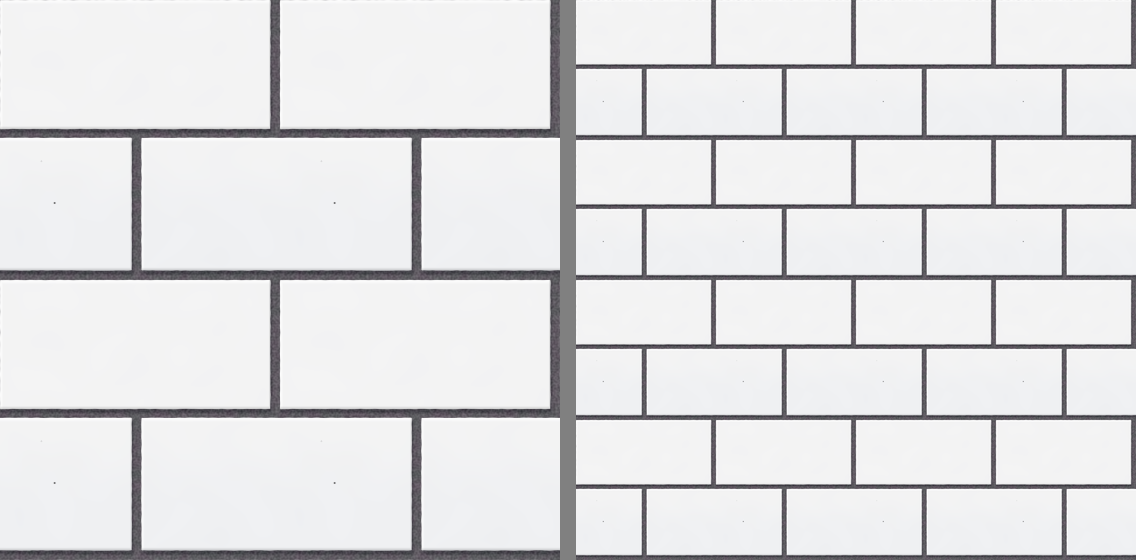
Left, the tile; right, the same tile 2 across and 2 down.
Write a Shadertoy shader that draws this pattern.

```glsl
#define REPEATS 2.0
#define HALF_WIDTH 0.483
#define UPPER_HALF_HEIGHT 0.2305
#define LOWER_HALF_HEIGHT 0.237
#define CORNER_RADIUS 0.004
#define EDGE_WOBBLE 0.0016
#define GRAIN_CELLS 120.0
#define SHADOW_SHIFT vec2(0.004, 0.013)
#define UPPER_GLAZE vec3(0.953, 0.953, 0.954)
#define LOWER_GLAZE vec3(0.938, 0.942, 0.950)
#define GROUT_COLOR vec3(0.370, 0.355, 0.380)
#define SHADOW_COLOR vec3(0.265, 0.257, 0.285)

vec2 gradientAt(vec2 corner, float period) {
    corner = mod(corner, period);
    float angle = 6.2832 * fract(sin(dot(corner, vec2(127.1, 311.7))) * 43758.5);
    return vec2(cos(angle), sin(angle));
}

// Gradient noise that wraps after a whole number of cells
float gradientNoise(vec2 p, float period) {
    p *= period;
    vec2 i = floor(p), f = p - i;
    vec2 u = f * f * f * (f * (f * 6.0 - 15.0) + 10.0);
    vec2 e = vec2(0.0, 1.0);
    float a = dot(gradientAt(i, period), f);
    float b = dot(gradientAt(i + e.yx, period), f - e.yx);
    float c = dot(gradientAt(i + e.xy, period), f - e.xy);
    float d = dot(gradientAt(i + e.yy, period), f - e.yy);
    return mix(mix(a, b, u.x), mix(c, d, u.x), u.y);
}

float roundedBox(vec2 q, vec2 halfSize) {
    vec2 d = abs(q) - halfSize + CORNER_RADIUS;
    return length(max(d, 0.0)) + min(max(d.x, d.y), 0.0) - CORNER_RADIUS;
}

vec2 wrapOffset(vec2 q) {
    return q - round(q);
}

// Offsets from the centres of the two staggered tiles in a repeat
vec2 upperOffset(vec2 p) { return wrapOffset(p - vec2(HALF_WIDTH, UPPER_HALF_HEIGHT)); }
vec2 lowerOffset(vec2 p) { return wrapOffset(p - vec2(0.988, 0.729)); }

// x: distance to the upper tile, y: distance to the lower tile
vec2 tileDistances(vec2 p) {
    return vec2(roundedBox(upperOffset(p), vec2(HALF_WIDTH, UPPER_HALF_HEIGHT)),
                roundedBox(lowerOffset(p), vec2(HALF_WIDTH, LOWER_HALF_HEIGHT)));
}

vec3 groutColor(vec2 p) {
    vec2 shadowed = tileDistances(p - SHADOW_SHIFT);
    float shade = 1.0 - smoothstep(-0.006, 0.008, min(shadowed.x, shadowed.y));
    float grain = gradientNoise(p, GRAIN_CELLS) + 0.5 * gradientNoise(p, GRAIN_CELLS * 0.4);
    float tint = gradientNoise(p + 0.37, 24.0);
    vec3 color = mix(GROUT_COLOR, SHADOW_COLOR, shade);
    return color + 0.10 * grain + 0.03 * tint * vec3(1.0, -0.4, 0.6);
}

float speck(vec2 p, vec2 center, float radius) {
    return 1.0 - smoothstep(0.3 * radius, radius, length(wrapOffset(p - center)));
}

vec3 glazeColor(vec2 p, bool isUpper) {
    vec2 q = isUpper ? upperOffset(p) : lowerOffset(p);
    vec2 halfSize = vec2(HALF_WIDTH, isUpper ? UPPER_HALF_HEIGHT : LOWER_HALF_HEIGHT);
    float depth = smoothstep(-0.22, 0.08, q.y);
    vec3 color = isUpper ? UPPER_GLAZE : mix(UPPER_GLAZE, LOWER_GLAZE, depth);
    color += 0.006 * gradientNoise(p, 7.0);

    // Lit bevel at top and left, dim bevel at bottom and right
    vec2 litGap = halfSize + q, dimGap = halfSize - q;
    float lit = 1.0 - smoothstep(0.003, 0.017, min(litGap.x * 1.3, litGap.y));
    float dim = 1.0 - smoothstep(0.0, 0.013, min(dimGap.x * 1.8, dimGap.y));
    color = mix(color, vec3(0.995), 0.8 * lit);
    color -= 0.13 * dim;

    // Pinholes in the glaze
    float pits = 0.5 * speck(p, vec2(0.195, 0.725), 0.0055)
               + 0.10 * speck(p, vec2(0.148, 0.576), 0.005);
    return color * (1.0 - pits);
}

void mainImage(out vec4 fragColor, in vec2 fragCoord) {
    vec2 uv = fragCoord / iResolution.xy;
    vec2 p = fract(vec2(uv.x, 1.0 - uv.y) * REPEATS);
    float pixel = REPEATS / min(iResolution.x, iResolution.y);

    vec2 distances = tileDistances(p);
    float edge = min(distances.x, distances.y) + EDGE_WOBBLE * gradientNoise(p, 40.0);
    float blur = max(0.7 * pixel, 0.0025);
    float grout = smoothstep(-blur, blur, edge);

    vec3 color = mix(glazeColor(p, distances.x < distances.y), groutColor(p), grout);
    fragColor = vec4(clamp(color, 0.0, 1.0), 1.0);
}
```
